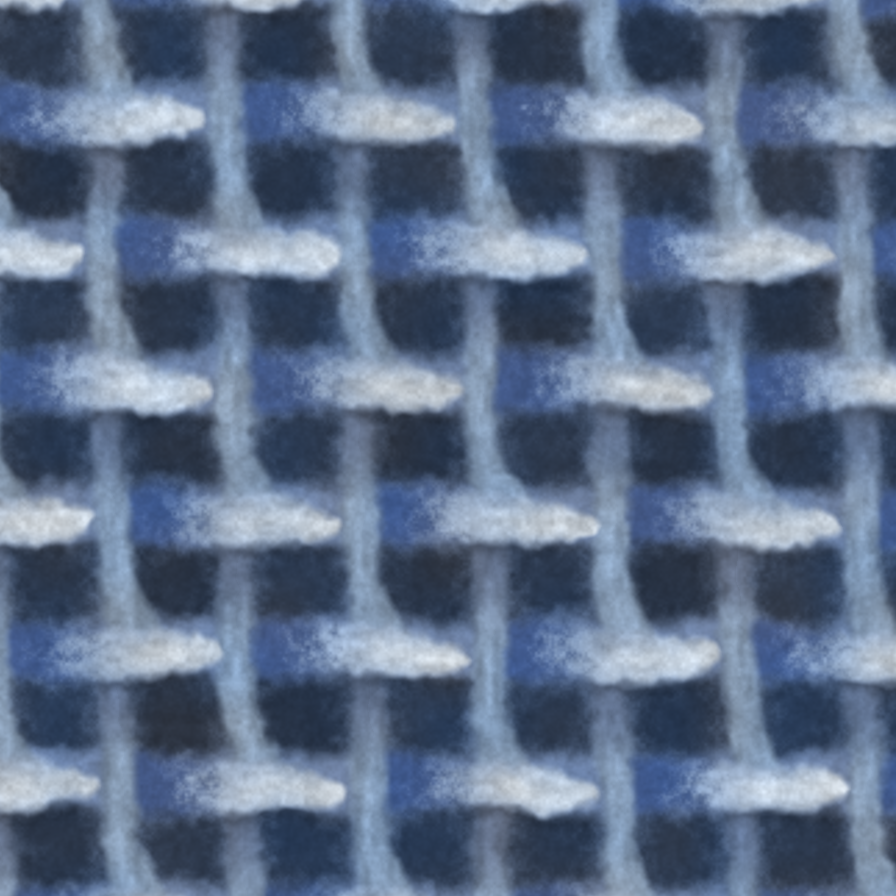
This texture is drawn by a Shadertoy shader. Its source:

```glsl
// Close view of a blue open plain weave: slim upright threads and pale
// horizontal floats alternate over and under around dark rounded gaps.
// A slightly skewed grid sets the crossings; value noise adds fuzz and wear.

// Integer hash of a lattice cell, 0 to 1
float hash(vec2 cell) {
    uvec2 q = uvec2(ivec2(cell) + 4096) * uvec2(1597u, 3812u);
    uint h = (q.x ^ (q.y * 2741u)) * 40503u;
    h = (h ^ (h >> 15)) * 73244475u;
    h = (h ^ (h >> 13)) * 60493u;
    return float((h ^ (h >> 16)) & 65535u) / 65535.0;
}

float noise(vec2 p) {
    vec2 i = floor(p), f = fract(p);
    f = f * f * (3.0 - 2.0 * f);
    return mix(mix(hash(i), hash(i + vec2(1, 0)), f.x),
               mix(hash(i + vec2(0, 1)), hash(i + vec2(1, 1)), f.x), f.y);
}

float fuzz(vec2 p) {
    return 0.5 * noise(p) + 0.3 * noise(p * 2.1 + 17.0) + 0.2 * noise(p * 4.3 + 41.0);
}

void mainImage(out vec4 fragColor, in vec2 fragCoord) {
    vec2 p = fragCoord / iResolution.xy;
    p.y = 1.0 - p.y;

    // Skewed thread grid: integers are thread centres, y runs downward
    vec2 g = vec2((p.x - 0.126 - 0.024 * (p.y - 0.5)) * 7.19,
                  (p.y - 0.126 - 0.005 * p.x) * 6.71);
    g += 0.09 * (vec2(noise(g * 2.3 + 9.0), noise(g * 2.3 + 70.0)) - 0.5);
    g += 0.05 * (vec2(noise(g * 11.0), noise(g * 11.0 + 33.0)) - 0.5);
    vec2 id = round(g), d = g - id;
    float grain = fuzz(p * 75.0) - 0.5;

    // Dark gaps with soft, lighter rims
    vec2 gap = abs(fract(g) - vec2(0.47, 0.5)) / vec2(0.43, 0.38);
    float rim = length(gap * gap);
    vec3 color = mix(vec3(0.165, 0.215, 0.295), vec3(0.31, 0.375, 0.48),
                     smoothstep(0.1, 1.1, rim + 0.5 * grain));
    color *= 0.9 + 0.2 * hash(floor(g) + 50.0);

    // Horizontal thread where it dips: deep blue, paler toward its float
    float along = mod(g.x - id.y + 1.0, 2.0);
    vec3 dip = mix(vec3(0.26, 0.35, 0.54), vec3(0.43, 0.51, 0.65),
                   smoothstep(0.25, 0.85, along + 0.4 * grain));
    color = mix(color, dip, 1.0 - smoothstep(0.13, 0.30, abs(d.y)));

    // Upright thread: over at 0, bends right into the float at 1
    float down = mod(g.y - id.x + 1.0, 2.0);
    float bend = smoothstep(0.4, 0.95, down) * (1.0 - smoothstep(0.98, 1.15, down));
    float across = d.x - 0.13 * bend + 0.02;
    float halfWidth = 0.125 + 0.07 * bend;
    float upright = 1.0 - smoothstep(halfWidth - 0.05, halfWidth + 0.07, abs(across));
    float sunk = smoothstep(0.95, 1.15, down) * (1.0 - smoothstep(1.35, 1.95, down));
    vec3 thread = mix(vec3(0.55, 0.64, 0.745), vec3(0.42, 0.48, 0.59), sunk);
    thread *= 1.0 - 0.9 * abs(across) + 0.2 * (noise(p * vec2(110.0, 35.0)) - 0.5);
    color = mix(color, thread, upright * (0.95 - 0.2 * sunk));

    // Thin shadow below each float
    float run = along - 1.0;
    float span = smoothstep(-0.4, 0.0, run) * (1.0 - smoothstep(0.7, 0.9, run));
    color *= 1.0 - 0.25 * span * exp(-pow((d.y - 0.24) / 0.06, 2.0));

    // Pale float: wispy left end, full middle, blunt tapered right end
    vec2 floatId = vec2(floor((g.x - id.y + 1.0) * 0.5), id.y);
    float tip = 0.86 + 0.08 * (hash(floatId + 200.0) - 0.5);
    float height = mix(0.09, 0.185, smoothstep(-0.65, -0.05, run))
                 * sqrt(clamp((tip - run) / 0.5, 0.0, 1.0));
    float center = 0.015 + 0.03 * smoothstep(-0.2, 0.6, run);
    float body = 1.0 - smoothstep(height - 0.05, height + 0.05, abs(d.y - center));
    body *= smoothstep(-0.65, -0.1, run + 0.5 * grain) * (1.0 - smoothstep(tip - 0.06, tip + 0.03, run));
    float shine = smoothstep(-0.4, 0.25, run) * exp(-pow((d.y - 0.055) / 0.16, 2.0));
    vec3 pale = mix(vec3(0.55, 0.63, 0.74), vec3(0.77, 0.81, 0.85), shine);
    pale *= 0.96 + 0.07 * hash(floatId + 300.0)
          + 0.14 * (noise(p * vec2(40.0, 110.0)) - 0.5);
    color = mix(color, pale, body);

    // Fine mottling and broad drift between grey and blue
    color *= 1.0 + 0.22 * grain + 0.08 * (noise(p * 190.0) - 0.5);
    color += vec3(-0.02, 0.0, 0.025) * (2.0 * noise(p * 16.0 + 80.0) - 1.0);
    fragColor = vec4(clamp(color, 0.0, 1.0), 1.0);
}
```
